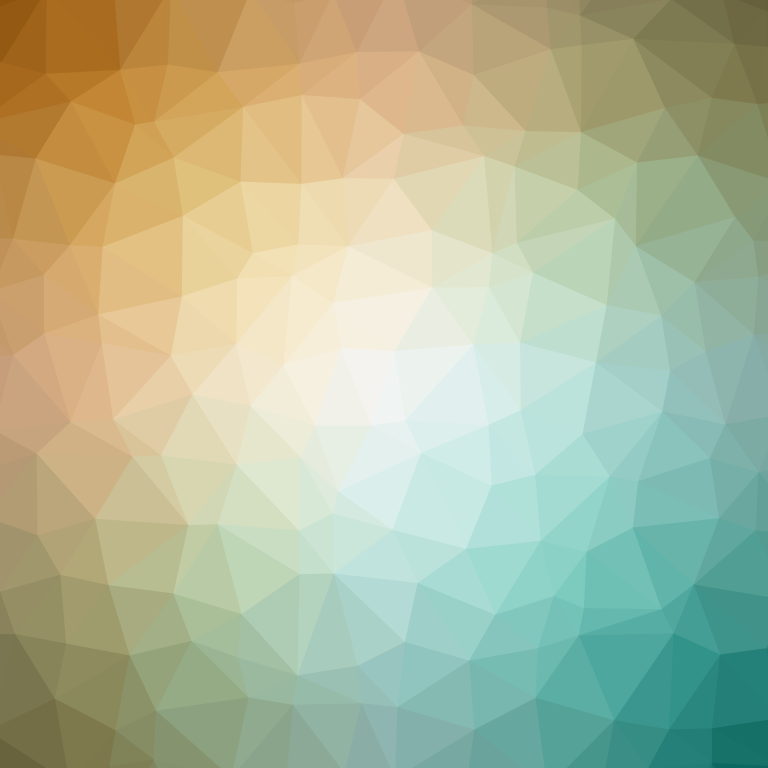
Reproduce this background procedurally as a Shadertoy shader.

```glsl
// Low-poly mesh: a jittered grid of vertices is split into flat triangles.
// Each facet takes the colour of its centroid: a brown-white-teal ramp read
// along x and along y, the two blended in a perceptual colour space.

#define CELLS 12.8        // grid cells across the canvas
#define JITTER 0.72       // vertex scatter, as a fraction of a cell
#define SEED vec2(17.3, 41.7)
#define EDGE_SOFTNESS 1.0 // edge width in output pixels

const vec3 RAMP[9] = vec3[9](
    vec3(0.549, 0.318, 0.039), vec3(0.749, 0.506, 0.176),
    vec3(0.875, 0.761, 0.490), vec3(0.965, 0.910, 0.765),
    vec3(0.961, 0.961, 0.961),
    vec3(0.780, 0.918, 0.898), vec3(0.502, 0.804, 0.757),
    vec3(0.208, 0.592, 0.561), vec3(0.004, 0.400, 0.369));

const mat3 RGB_TO_XYZ = mat3(
    0.4124, 0.2126, 0.0193,
    0.3576, 0.7152, 0.1192,
    0.1805, 0.0722, 0.9505);

// Cube-rooted XYZ: blending here is equivalent to blending in Lab.
vec3 toPerceptual(vec3 rgb) {
    return pow(RGB_TO_XYZ * pow(rgb, vec3(2.2)), vec3(1.0 / 3.0));
}

vec3 toRgb(vec3 p) {
    vec3 linearRgb = inverse(RGB_TO_XYZ) * (p * p * p);
    return pow(max(linearRgb, 0.0), vec3(1.0 / 2.2));
}

vec3 ramp(float t) {
    float x = clamp(t, 0.0, 1.0) * 8.0;
    int i = min(int(x), 7);
    return mix(toPerceptual(RAMP[i]), toPerceptual(RAMP[i + 1]), x - float(i));
}

vec2 hash2(vec2 p) {
    vec3 q = fract(vec3(p.xyx + SEED.xyx) * vec3(0.1031, 0.1030, 0.0973));
    q += dot(q, q.yzx + 33.33);
    return fract((q.xx + q.yz) * q.zy);
}

vec2 vertexAt(vec2 id) {
    return id + 0.5 + JITTER * (hash2(id) - 0.5);
}

float cross2(vec2 a, vec2 b) {
    return a.x * b.y - a.y * b.x;
}

// Signed distance to the line a-b, positive on its left.
float edgeDistance(vec2 p, vec2 a, vec2 b) {
    return cross2(b - a, p - a) / length(b - a);
}

// Facet colour weighted by its coverage; the weight is kept in alpha.
vec4 facet(vec2 p, vec2 a, vec2 b, vec2 c, float blur) {
    float inside = min(edgeDistance(p, a, b),
                   min(edgeDistance(p, b, c), edgeDistance(p, c, a)));
    float coverage = clamp(0.5 + inside / blur, 0.0, 1.0);
    if (coverage <= 0.0) return vec4(0.0);
    vec2 centre = (a + b + c) / (3.0 * CELLS) + 0.5;
    vec3 blend = mix(ramp(centre.x), ramp(1.0 - centre.y), 0.5);
    return vec4(toRgb(blend), 1.0) * coverage;
}

void mainImage(out vec4 fragColor, in vec2 fragCoord) {
    vec2 p = (fragCoord / iResolution.xy - 0.5) * CELLS;
    float blur = EDGE_SOFTNESS * CELLS / min(iResolution.x, iResolution.y);
    vec2 home = floor(p - 0.5);
    vec4 sum = vec4(0.0);

    for (int j = -1; j <= 1; j++)
    for (int i = -1; i <= 1; i++) {
        // Corners of one quad, counter-clockwise
        vec2 id = home + vec2(i, j);
        vec2 a = vertexAt(id);
        vec2 b = vertexAt(id + vec2(1, 0));
        vec2 c = vertexAt(id + vec2(1, 1));
        vec2 d = vertexAt(id + vec2(0, 1));

        // Delaunay test: sine of the sum of the angles at b and d
        float flip = cross2(c - b, a - b) * dot(a - d, c - d)
                   + dot(c - b, a - b) * cross2(a - d, c - d);
        if (flip < 0.0) {
            vec2 first = a;
            a = b; b = c; c = d; d = first;
        }
        sum += facet(p, a, b, c, blur) + facet(p, a, c, d, blur);
    }
    fragColor = vec4(sum.rgb / max(sum.a, 1e-4), 1.0);
}
```
